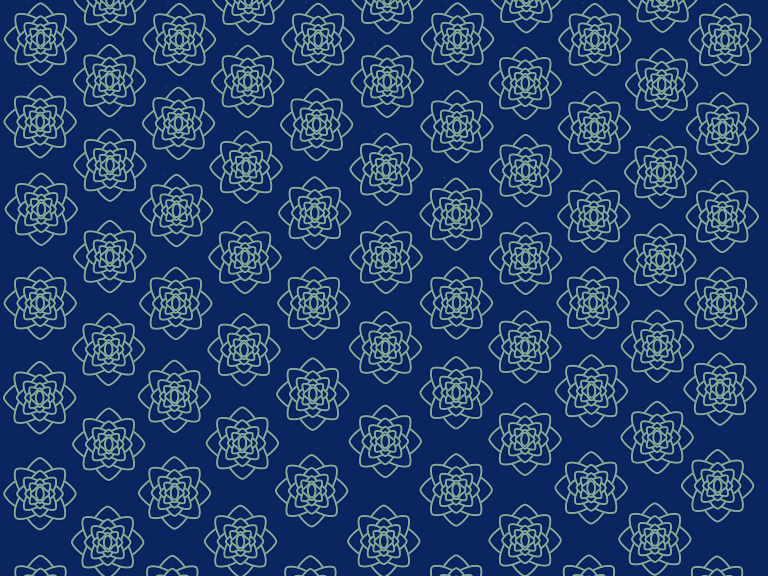
Write a Shadertoy shader that draws this pattern.

```glsl
// Line-drawn rosettes on navy, set in eleven staggered, slightly drifting columns.
// Each rosette is a stack of polar outlines, alternating pointed and square petals;
// every layer hides the lines behind it. The unit of length is the column pitch.

#define COLUMNS 11.08
#define LAST_COLUMN 10
#define HALF_ROWS 14
#define LAYERS 7
#define ROSETTE_RADIUS 0.515
#define LAYER_SHRINK 0.64
#define LINE_HALF_WIDTH 0.0140
#define HALO_WIDTH 0.045
#define JITTER 0.022
#define NAVY vec3(0.045, 0.145, 0.380)
#define DEEP_NAVY vec3(0.020, 0.110, 0.370)
#define SAGE vec3(0.530, 0.670, 0.590)

float hash(vec2 p) {
    return fract(sin(dot(p, vec2(127.1, 311.7))) * 43758.5453);
}

// Centre of a rosette, measured from the upper left
vec2 rosetteCentre(float col, float row) {
    float bunch = (row - 9.7) / 2.0;
    float y = -0.029 + 0.597 * row + 0.00476 * row * row;
    y -= 0.06 * exp(-bunch * bunch);
    y -= 0.013 * (col - 5.0) * sin(6.2832 * (row - 7.0) / 12.0);
    float lean = (0.058 * cos(col) - 0.072) * y / 8.31;
    float x = 0.592 + col + lean - 0.13 * pow(col / 10.0, 16.0);
    vec2 wobble = vec2(hash(vec2(col, row)), hash(vec2(row + 31.0, col))) - 0.5;
    return vec2(x, y) + JITTER * wobble;
}

// Polar outline: pointed petals on the axes, or squarish lobes on the diagonals
float petalRadius(float angle, bool diagonal) {
    float wave = diagonal ? cos(2.0 * angle) : sin(2.0 * angle);
    float away = sqrt(wave * wave + 0.006);
    return diagonal ? 0.97 * (1.0 - 0.42 * pow(away, 1.25))
                    : 1.02 * (1.0 - 0.30 * pow(away, 1.08));
}

// Approximate signed distance to one layer of petals
float petalDistance(vec2 p, float size, bool diagonal) {
    float angle = atan(p.y, p.x);
    float edge = size * petalRadius(angle, diagonal);
    float ahead = size * petalRadius(angle + 0.02, diagonal);
    float behind = size * petalRadius(angle - 0.02, diagonal);
    float slope = (ahead - behind) / (0.04 * edge);
    return (length(p) - edge) / sqrt(1.0 + slope * slope);
}

float ellipseDistance(vec2 p, vec2 radii) {
    float k = length(p / radii);
    return k * (k - 1.0) / max(length(p / (radii * radii)), 0.001);
}

// Cover what lies behind, then stroke the outline; x is ink, y is halo
vec2 addOutline(vec2 paint, float d, float aa) {
    paint *= smoothstep(-aa, aa, d);
    float line = 1.0 - smoothstep(LINE_HALF_WIDTH - aa, LINE_HALF_WIDTH + aa, abs(d));
    float halo = 1.0 - smoothstep(LINE_HALF_WIDTH, HALO_WIDTH, abs(d));
    return max(paint, vec2(line, halo));
}

vec2 rosette(vec2 p, float aa) {
    vec2 paint = vec2(0.0);
    for (int i = 0; i < LAYERS; i++) {
        float size = ROSETTE_RADIUS * pow(LAYER_SHRINK, float(i / 2));
        paint = addOutline(paint, petalDistance(p, size, i % 2 == 1), aa);
    }
    // Upright eye at the heart
    return addOutline(paint, ellipseDistance(p, vec2(0.055, 0.095)), aa);
}

void mainImage(out vec4 fragColor, in vec2 fragCoord) {
    float pixel = COLUMNS / iResolution.x;
    float aa = 0.6 * pixel;
    vec2 p = vec2(fragCoord.x, iResolution.y - fragCoord.y) * pixel;
    vec2 paint = vec2(0.0);
    float speck = 0.0;

    // Nearby columns; odd ones are raised by half a row
    int nearest = int(floor(p.x - 0.092));
    for (int c = nearest - 1; c <= nearest + 1; c++) {
        if (c < 0 || c > LAST_COLUMN) continue;
        for (int r = 1 - c % 2; r < HALF_ROWS; r += 2) {
            vec2 q = p - rosetteCentre(float(c), float(r));
            if (length(q) > 0.65) continue;
            paint = max(paint, rosette(q, aa));
            // Faint stray dots above the upper rosettes
            float dotDistance = length(q - vec2(-0.17, -0.53));
            if (r < 6) speck = max(speck, 1.0 - smoothstep(0.0, 0.012 + aa, dotDistance));
        }
    }

    vec3 color = mix(NAVY, DEEP_NAVY, paint.y);
    color = mix(color, SAGE, max(paint.x, 0.25 * speck));
    fragColor = vec4(color, 1.0);
}
```
